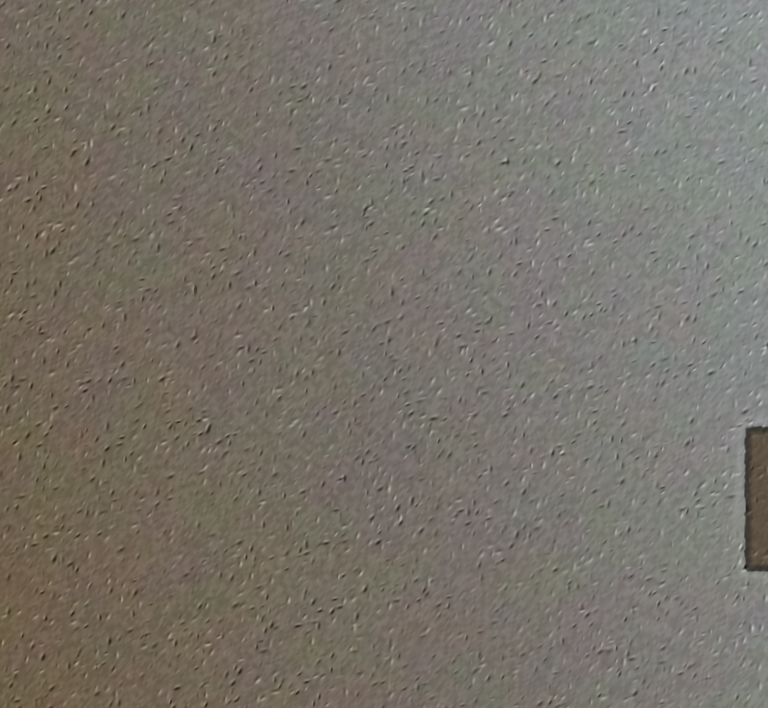
Write a Shadertoy shader that draws this texture.

```glsl
// Speckled matte wall lit from the upper right: a brown to blue-grey gradient,
// faint colour blotches, slanted soft grain and scattered light and dark flecks.
// A dark rounded plate with a rough rim is cut off by the right edge.

const vec3 BROWN = vec3(0.425, 0.365, 0.285);
const vec3 GREY = vec3(0.460, 0.440, 0.410);
const vec3 BLUE_GREY = vec3(0.550, 0.573, 0.572);
const vec3 PLATE_FILL = vec3(0.365, 0.320, 0.265);
const vec3 PLATE_RIM = vec3(0.230, 0.220, 0.200);

const vec2 LIGHT_DIR = vec2(0.72, 0.28);   // gradient weights across and up
const float BLOTCH_SIZE = 0.055;
const float BLOTCH_TINT = 0.022;
const float GRAIN_SIZE = 0.0045;
const float GRAIN_CONTRAST = 0.075;
const float FLECK_CELL = 0.0115;
const vec2 FLECK_RADII = vec2(0.0047, 0.0020);
const float FLECK_CONTRAST = 0.26;
const float FLECK_ANGLE = 0.90;            // mean slant in radians
const float FLECK_SPREAD = 1.30;
const vec2 PLATE_HALF = vec2(0.0325, 0.102);
const float PLATE_HEIGHT = 0.295;          // centre above the lower edge

float hash(vec2 p) {
    return fract(sin(dot(p, vec2(127.1, 311.7))) * 43758.5453);
}

vec2 rotate(vec2 p, float angle) {
    float c = cos(angle), s = sin(angle);
    return vec2(c * p.x + s * p.y, c * p.y - s * p.x);
}

float valueNoise(vec2 p) {
    vec2 i = floor(p), f = fract(p);
    f = f * f * (3.0 - 2.0 * f);
    float low = mix(hash(i), hash(i + vec2(1, 0)), f.x);
    float high = mix(hash(i + vec2(0, 1)), hash(i + vec2(1, 1)), f.x);
    return mix(low, high, f.y);
}

// Signed brightness of one slanted fleck per cell, each with an opposite edge
float flecks(vec2 p) {
    vec2 q = p / FLECK_CELL;
    vec2 home = floor(q);
    float sum = 0.0;
    for (int y = -1; y <= 1; y++) {
        for (int x = -1; x <= 1; x++) {
            vec2 cell = home + vec2(x, y);
            vec2 centre = cell + vec2(hash(cell + 3.1), hash(cell + 17.7));
            float turn = FLECK_ANGLE + FLECK_SPREAD * (hash(cell + 29.3) - 0.5);
            float size = mix(0.7, 1.15, hash(cell + 41.9));
            vec2 d = rotate((q - centre) * FLECK_CELL, turn) / (FLECK_RADII * size);
            float strength = pow(hash(cell + 53.2), 3.0);
            float tone = hash(cell + 67.4) < 0.5 ? -1.0 : 0.85;
            float body = exp(-dot(d, d));
            vec2 e = d - vec2(0.2, 1.6);
            float edge = exp(-dot(e, e));
            sum += tone * strength * (body - 0.5 * edge);
        }
    }
    return sum;
}

float roundedBox(vec2 p, vec2 halfSize, float radius) {
    vec2 d = abs(p) - halfSize + radius;
    return length(max(d, 0.0)) + min(max(d.x, d.y), 0.0) - radius;
}

vec3 wallColour(vec2 uv, vec2 p) {
    float light = dot(uv, LIGHT_DIR);
    vec3 colour = mix(BROWN, GREY, min(light * 2.0, 1.0));
    colour = mix(colour, BLUE_GREY, max(light * 2.0 - 1.0, 0.0));

    // Red-green and yellow-blue blotches
    vec2 b = rotate(p, 0.5) / BLOTCH_SIZE;
    float redGreen = valueNoise(b) + 0.5 * valueNoise(b * 2.3 + 9.0) - 0.75;
    float yellowBlue = valueNoise(b * 1.2 + 31.0) - 0.5;
    colour += BLOTCH_TINT * redGreen * vec3(0.8, -0.7, 0.5);
    colour += BLOTCH_TINT * yellowBlue * vec3(0.3, 0.3, -1.0);
    return colour;
}

void mainImage(out vec4 fragColor, in vec2 fragCoord) {
    vec2 uv = fragCoord / iResolution.xy;
    vec2 p = fragCoord / iResolution.y;
    float aspect = iResolution.x / iResolution.y;
    float pixel = 1.0 / iResolution.y;

    vec3 colour = wallColour(uv, p);

    // Soft slanted grain under the sharper flecks
    vec2 g = rotate(p, FLECK_ANGLE) / (GRAIN_SIZE * vec2(1.5, 0.8));
    float grain = valueNoise(g) - 0.5;
    float fleck = clamp(flecks(p), -0.8, 0.75);
    float patchiness = mix(0.65, 1.2, valueNoise(p * 14.0 + 5.0));
    float speckle = GRAIN_CONTRAST * grain + FLECK_CONTRAST * patchiness * fleck;
    colour += speckle;

    // Plate with pale halo, serrated dark rim and brown fill
    vec2 fromPlate = p - vec2(aspect, PLATE_HEIGHT);
    float d = roundedBox(fromPlate, PLATE_HALF, 0.005);
    d += 0.0025 * (valueNoise(p * 190.0) - 0.5);
    float soft = max(pixel, 0.0018);
    float haloOffset = (d - 0.008) / 0.006;
    colour += 0.045 * exp(-haloOffset * haloOffset);
    float rim = smoothstep(-0.013, -0.003, d);
    vec3 plate = mix(PLATE_FILL, PLATE_RIM, rim) + 0.6 * speckle;
    colour = mix(colour, plate, 1.0 - smoothstep(-soft, soft, d));

    fragColor = vec4(clamp(colour, 0.0, 1.0), 1.0);
}
```
